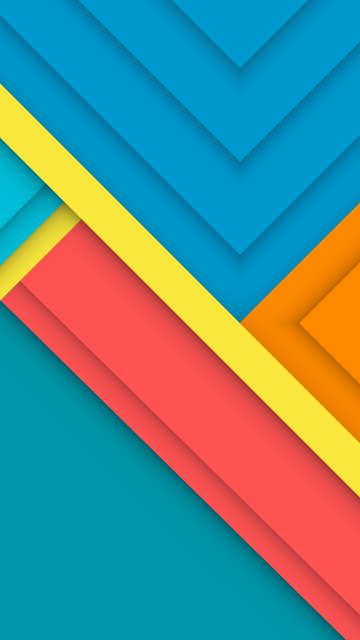
Write a WebGL 1 fragment shader that draws this background.

```glsl
precision highp float;
// Layered paper background: blue chevrons, orange corner, yellow band, red and teal sheets.
uniform vec2 u_resolution;

// Colours
const vec3 BLUE = vec3(0.0, 0.600, 0.808);
const vec3 ORANGE = vec3(1.0, 0.541, 0.0);
const vec3 YELLOW = vec3(0.984, 0.910, 0.227);
const vec3 RED = vec3(1.0, 0.325, 0.325);
const vec3 TEAL = vec3(0.0, 0.592, 0.667);
const vec3 CYAN = vec3(0.0, 0.741, 0.843);

// Positions, in canvas widths from the top left corner
const float CHEVRON_AXIS = 0.6667;
const float CHEVRON_TIP = 0.190;
const float CHEVRON_STEP = 0.2593;
const float BAND_TOP = 0.2315;
const float BAND_BOTTOM = 0.382;
const float ORANGE_EDGE = 1.5625;
const vec2 DIAMOND_TIP = vec2(0.831, 0.898);
const float RED_SLOPE = 0.983;
const float RED_OUTER = 0.833;
const float RED_INNER = 0.7257;
const float RED_START = 0.8356;
const float STRIPE_START = 0.7384;
const float CYAN_FOLD = 0.6366;

// Shadows
const float SHADOW_WIDTH = 0.025;
const float SHADOW_SOFT = 0.28;
const float SHADOW_DEEP = 0.38;
const float SHADOW_FAINT = 0.12;

const float DIAGONAL = 0.70711;

// Lays a sheet over the colour below; dist is negative inside the sheet.
vec3 layer(vec3 below, vec3 sheet, float dist, float shadow) {
    float shade = shadow * exp(-max(dist, 0.0) / SHADOW_WIDTH);
    float cover = clamp(0.5 - dist * u_resolution.x, 0.0, 1.0);
    return mix(below * (1.0 - shade), sheet, cover);
}

// Sheets above the band
vec3 upperSheets(vec2 p, float rising) {
    vec3 col = BLUE;
    for (int i = 0; i < 3; i++) {
        float tip = CHEVRON_TIP + CHEVRON_STEP * float(2 - i);
        float chevron = (p.y + abs(p.x - CHEVRON_AXIS) - tip) * DIAGONAL;
        col = layer(col, BLUE, chevron, SHADOW_SOFT);
    }
    col = layer(col, ORANGE, (ORANGE_EDGE - rising) * DIAGONAL, SHADOW_FAINT);
    vec2 q = p - DIAMOND_TIP;
    return layer(col, ORANGE, (abs(q.y) - q.x) * DIAGONAL, SHADOW_SOFT);
}

// Sheets below the band
vec3 lowerSheets(vec2 p, float rising) {
    float slope = p.y - RED_SLOPE * p.x;
    float start = RED_START - rising;
    float outer = max(start, slope - RED_OUTER) * DIAGONAL;
    float inner = max(start, slope - RED_INNER) * DIAGONAL;
    vec3 col = layer(TEAL, RED, outer, SHADOW_DEEP);
    col = layer(col, RED, inner, SHADOW_SOFT);
    col = layer(col, YELLOW, -start * DIAGONAL, 0.0);
    col = layer(col, CYAN, (rising - STRIPE_START) * DIAGONAL, SHADOW_SOFT);
    return layer(col, CYAN, (rising - CYAN_FOLD) * DIAGONAL, SHADOW_SOFT);
}

void main() {
    vec2 p = vec2(gl_FragCoord.x, u_resolution.y - gl_FragCoord.y) / u_resolution.x;
    float rising = p.x + p.y;
    float falling = p.y - p.x;

    // The band crosses both halves and casts its main shadow downwards
    bool above = falling < 0.5 * (BAND_TOP + BAND_BOTTOM);
    vec3 col = above ? upperSheets(p, rising) : lowerSheets(p, rising);
    float band = max(BAND_TOP - falling, falling - BAND_BOTTOM) * DIAGONAL;
    col = layer(col, YELLOW, band, above ? SHADOW_FAINT : SHADOW_DEEP);
    gl_FragColor = vec4(col, 1.0);
}
```
